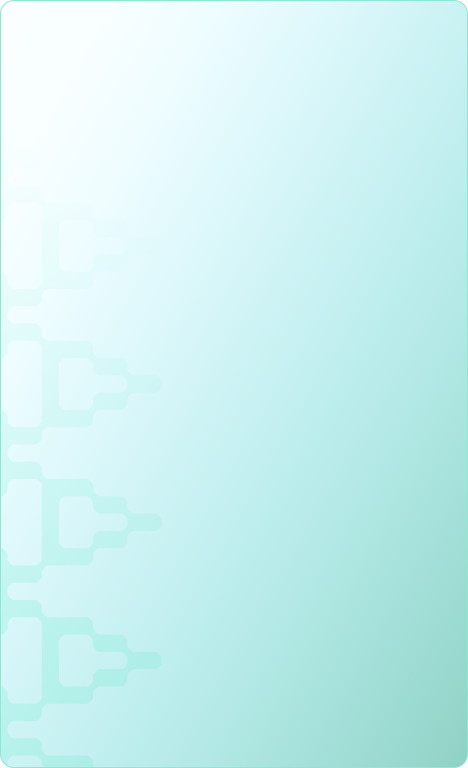
Give the GLSL for this background, as a Shadertoy shader.

```glsl
// Rounded card with a diagonal aqua gradient and a fading mint circuit pattern on the left.

const vec3 PAGE = vec3(1.0);
const vec3 BORDER = vec3(0.55, 0.91, 0.82);
const vec3 MINT = vec3(0.37, 0.92, 0.78);

// Lengths are fractions of the canvas height
const float CORNER_RADIUS = 0.0182;
const float BORDER_WIDTH = 0.0013;
const vec2 CELL = vec2(0.0223, 0.0225);

const float CELL_SHIFT = 0.44;     // left margin of the pattern, in cells
const float CELL_ROUNDING = 0.66;  // softness of the corners, in cells
const float PERIOD = 8.0;          // rows in one motif
const float PATTERN_ALPHA = 0.21;
const float FADE_TOP = 0.86;       // height at which the pattern vanishes
const float FADE_LENGTH = 0.64;    // drop over which it gains full strength
const float FADE_SLANT = 0.6;      // lowers the fade toward the right

// Gradient direction, right and down, and its evenly spaced stops
const vec2 GRADIENT_DIR = vec2(0.866, -0.5);
const int LAST_STOP = 8;
const vec3 GRADIENT[9] = vec3[9](
    vec3(0.98, 0.998, 1.0), vec3(0.976, 0.997, 1.0), vec3(0.93, 0.99, 1.0),
    vec3(0.865, 0.972, 0.984), vec3(0.8, 0.951, 0.957), vec3(0.737, 0.929, 0.928),
    vec3(0.678, 0.899, 0.882), vec3(0.62, 0.864, 0.83), vec3(0.565, 0.82, 0.77));

// Filled columns of each row, counted outward from the motif's axis
const vec2 ROW_SPAN[5] = vec2[5](
    vec2(7.0, 9.0), vec2(5.0, 7.0), vec2(2.0, 5.0), vec2(-9.0, 2.0), vec2(-9.0, 0.0));

vec3 gradientColor(float t) {
    float s = clamp(t, 0.0, 1.0) * float(LAST_STOP);
    int i = min(int(s), LAST_STOP - 1);
    return mix(GRADIENT[i], GRADIENT[i + 1], s - float(i));
}

float roundedBox(vec2 p, vec2 halfSize, float radius) {
    vec2 q = abs(p) - halfSize + radius;
    return length(max(q, 0.0)) + min(max(q.x, q.y), 0.0) - radius;
}

// 1 for an empty grid cell, 0 for a filled one
float emptyCell(vec2 cell) {
    int row = int(abs(mod(cell.y + 0.5 * PERIOD, PERIOD) - 0.5 * PERIOD) + 0.5);
    vec2 span = ROW_SPAN[row];
    bool bar = cell.x > span.x - 0.5 && cell.x < span.y - 0.5;
    bool wall = row < 2 && abs(cell.x - 2.0) < 0.5;
    bool rim = row == 2 && cell.x < -0.5;
    return (bar || wall || rim) ? 0.0 : 1.0;
}

// Coverage of the filled cells, with rounded corners and joined diagonals
float circuit(vec2 p) {
    vec2 g = (p - vec2(0.0, 0.5)) / CELL - vec2(CELL_SHIFT + 0.5, 0.0);
    vec2 base = floor(g);
    vec2 w = clamp((g - base - 0.5) / CELL_ROUNDING + 0.5, 0.0, 1.0);

    float a = emptyCell(base);
    float b = emptyCell(base + vec2(1.0, 0.0));
    float c = emptyCell(base + vec2(0.0, 1.0));
    float d = emptyCell(base + vec2(1.0, 1.0));
    bool saddle = a == d && b == c && a != b;

    a *= (1.0 - w.x) * (1.0 - w.y);
    b *= w.x * (1.0 - w.y);
    c *= (1.0 - w.x) * w.y;
    d *= w.x * w.y;
    float empty = saddle ? max(max(a, b), max(c, d)) : a + b + c + d;

    float edge = 1.0 / (iResolution.y * CELL.y * CELL_ROUNDING);
    return clamp((0.5 - empty) / edge + 0.5, 0.0, 1.0);
}

void mainImage(out vec4 fragColor, in vec2 fragCoord) {
    vec2 p = fragCoord / iResolution.y;
    vec2 halfSize = 0.5 * iResolution.xy / iResolution.y;
    vec2 centered = p - halfSize;
    float pixel = 1.0 / iResolution.y;

    // Slanted gradient reaching from corner to corner
    float reach = 2.0 * dot(halfSize, abs(GRADIENT_DIR));
    vec3 color = gradientColor(0.5 + dot(centered, GRADIENT_DIR) / reach);

    // Pattern, stronger toward the lower left
    float fade = clamp((FADE_TOP - p.y - FADE_SLANT * p.x) / FADE_LENGTH, 0.0, 1.0);
    color = mix(color, MINT, circuit(p) * PATTERN_ALPHA * fade);

    // Border and rounded card corners
    float dist = roundedBox(centered, halfSize, CORNER_RADIUS);
    float border = clamp((dist + BORDER_WIDTH) / pixel + 0.5, 0.0, 1.0);
    color = mix(color, BORDER, border);
    color = mix(color, PAGE, clamp(dist / pixel + 0.5, 0.0, 1.0));

    fragColor = vec4(color, 1.0);
}
```
